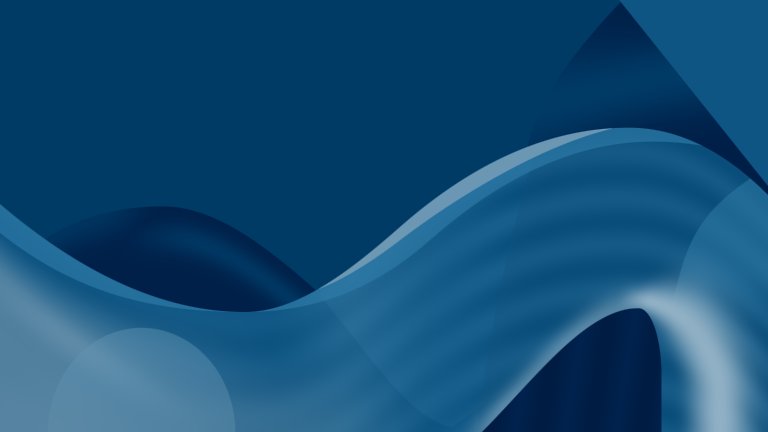
Give the GLSL for this background, as a Shadertoy shader.

```glsl
// Translucent blue ribbons sweeping over a deep navy backdrop with shadowed folds.
#define BACKDROP vec3(0.00, 0.23, 0.40)
#define SHADOW   vec3(0.00, 0.12, 0.28)
#define BODY     vec3(0.06, 0.335, 0.515)
#define TEAL     vec3(0.16, 0.43, 0.59)
#define MIST     vec3(0.36, 0.53, 0.64)
#define SHINE    vec3(0.62, 0.73, 0.80)
#define STRIPE_FREQ 6.5
#define STRIPE_GAIN 0.035

// Cubic arc through two points with given end slopes.
float arc(float x, vec2 a, float slopeA, vec2 b, float slopeB) {
    float w = b.x - a.x;
    float t = clamp((x - a.x) / w, 0.0, 1.0);
    float s = t * t * (3.0 - 2.0 * t);
    float u = 1.0 - t;
    return mix(a.y, b.y, s) + w * t * u * (u * slopeA - t * slopeB);
}

// Smooth coverage: one where d is positive.
float cover(float d) {
    return clamp(0.5 + d / max(fwidth(d), 1e-4), 0.0, 1.0);
}

float bell(float d, float width) {
    return exp(-d * d / (width * width));
}

// Upper edge of the main ribbon.
float ribbonTop(float x) {
    if (x < 5.1) return arc(x, vec2(0.0, 4.75), -0.85, vec2(5.1, 2.5), 0.0);
    if (x < 8.33) return arc(x, vec2(5.1, 2.5), 0.0, vec2(8.33, 4.27), 0.88);
    if (x < 13.1) return arc(x, vec2(8.33, 4.27), 0.88, vec2(13.1, 6.34), 0.0);
    return arc(x, vec2(13.1, 6.34), 0.0, vec2(16.0, 4.94), -1.0);
}

// Lower edge of the pale bands on the ribbon.
float bandBase(float x) {
    if (x < 5.1) return arc(x, vec2(0.0, 4.15), -0.8, vec2(5.1, 2.5), 0.0);
    if (x < 8.96) return arc(x, vec2(5.1, 2.5), 0.0, vec2(8.96, 4.0), 0.88);
    return arc(x, vec2(8.96, 4.0), 0.88, vec2(13.6, 6.05), 0.0)
         - 0.08 * pow(max(x - 13.6, 0.0), 2.0);
}

// Upper right fold and the hill on the left, both behind the ribbon.
vec3 darkFolds(vec2 p, vec3 col) {
    float side = arc(p.y, vec2(6.0, 11.0), 0.25, vec2(9.0, 12.97), 0.95);
    float ridge = p.y - 6.9 - 0.25 * (p.x - 11.6) + 0.012 * pow(p.x - 11.6, 2.0);
    float shade = 1.0 - bell(ridge, 0.85);
    shade *= mix(0.6, 1.0, smoothstep(11.0, 13.5, p.x));
    col = mix(col, SHADOW, cover(p.x - side) * shade);

    float hill = p.x < 3.4 ? arc(p.x, vec2(0.9, 4.0), 0.65, vec2(3.4, 4.7), 0.0)
                           : arc(p.x, vec2(3.4, 4.7), 0.0, vec2(6.75, 2.8), -0.9);
    float depth = hill - p.y;
    float fold = bell(depth - 0.65, 0.34) * smoothstep(2.2, 4.2, p.x);
    float leftGlow = bell(depth, 0.5) * (1.0 - smoothstep(2.0, 3.5, p.x));
    float dark = 0.95 * (1.0 - max(0.85 * fold, 0.75 * leftGlow));
    return mix(col, SHADOW, cover(depth) * step(0.9, p.x) * dark);
}

// Ribbon surface: stripes, overlaps and mist.
vec3 ribbon(vec2 p, float top) {
    float depth = top - p.y;
    float right = smoothstep(9.0, 11.5, p.x);
    vec3 col = mix(BODY, TEAL, 0.6 * smoothstep(9.5, 7.0, p.x) * smoothstep(5.5, 7.5, p.x));
    col += STRIPE_GAIN * mix(0.3, 1.0, right) * cos(depth * STRIPE_FREQ - 0.25 * p.x);

    // Overlapping veils.
    float veil = p.x - 10.05 - 0.12 * (p.y - 1.0) - 0.015 * p.y * p.y;
    col = mix(col, BODY * 0.93, 0.35 * cover(veil));
    float sweep = arc(p.x, vec2(6.6, 2.9), -1.1, vec2(9.4, 0.1), -0.2)
                + 0.7 * max(p.x - 9.4, 0.0);
    col += 0.025 * cover(p.y - sweep) * smoothstep(6.5, 6.8, p.x) * (1.0 - right);
    float turn = p.x - arc(p.y, vec2(2.7, 14.0), 0.3, vec2(5.5, 16.0), 1.8);
    col = mix(col, TEAL * 1.08, 0.6 * cover(turn) * smoothstep(2.0, 3.5, p.y));

    // Mist that gathers toward the lower left.
    float inner = bandBase(p.x) - p.y;
    float mist = smoothstep(-0.1, 1.5, inner) * smoothstep(6.0, 1.0, p.x);
    col = mix(col, MIST, 0.85 * mist);
    float streak = p.y - arc(p.x, vec2(0.0, 3.3), -1.0, vec2(4.4, 0.0), -0.6);
    col = mix(col, SHINE, 0.22 * bell(streak, 0.45) * smoothstep(5.0, 2.0, p.x));
    float dome = 1.0 - length((p - vec2(2.95, 0.0)) / vec2(1.95, 2.17));
    col = mix(col, vec3(0.38, 0.58, 0.70), 0.45 * cover(dome));
    col = mix(col, MIST, 0.5 * smoothstep(1.7, 0.0, p.y) * smoothstep(9.0, 5.5, p.x));

    // Pale bands along the upper edge.
    col = mix(col, TEAL * 1.12, 0.65 * cover(-inner));
    float span = clamp((p.x - 6.6) / 6.2, 0.0, 1.0);
    float rim = 0.36 * sin(3.14159 * span);
    return mix(col, vec3(0.47, 0.62, 0.72), 0.85 * cover(rim - depth) * step(0.01, rim));
}

void mainImage(out vec4 fragColor, in vec2 fragCoord) {
    vec2 p = 9.0 * fragCoord / iResolution.y;
    p.x *= 16.0 * iResolution.y / (9.0 * iResolution.x);
    float top = ribbonTop(p.x);
    vec3 col = darkFolds(p, BACKDROP);
    col = mix(col, BODY, cover(p.x + 0.8 * p.y - 20.1));
    col = mix(col, ribbon(p, top), cover(top - p.y));

    // Bright rim and hooked tube around the hollow.
    float hollowTop = arc(p.x, vec2(10.04, 0.0), 1.0, vec2(13.3, 2.58), 0.0)
                    + min(p.x - 10.04, 0.0);
    float rimGlow = 0.5 * bell(p.y - hollowTop, 0.38) * smoothstep(9.0, 10.5, p.x);
    float hook = length(vec2(p.x - 13.2, max(p.y - 0.6, 0.0)) / vec2(1.8, 2.15));
    float tube = bell(hook - 1.0, mix(0.12, 0.36, smoothstep(13.2, 14.8, p.x)));
    float glow = mix(rimGlow, 0.9 * tube, smoothstep(12.8, 13.6, p.x));
    col = mix(col, SHINE, glow);

    // Dark hollow with faint upright folds.
    float bend = length(max(p - vec2(13.3, 1.2), 0.0) / vec2(0.48, 1.38)) - 1.0;
    float hollow = cover(hollowTop - p.y) * cover(-bend);
    vec3 inside = SHADOW + vec3(0.0, 0.012, 0.02) * sin(6.0 * p.x - p.y);
    col = mix(col, inside, hollow);
    fragColor = vec4(clamp(col, 0.0, 1.0), 1.0);
}
```
